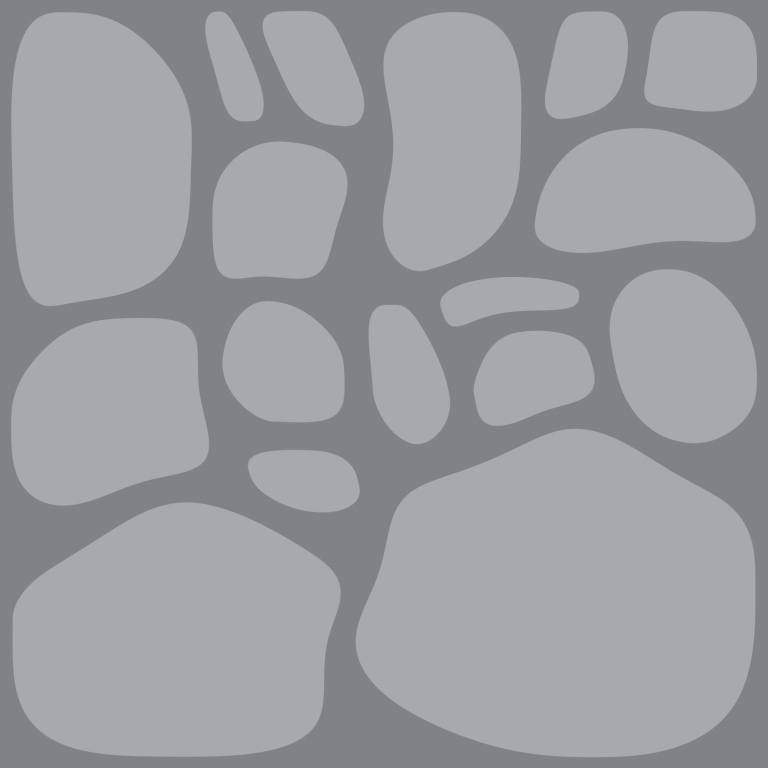
This pattern is drawn by a WebGL 1 fragment shader. Its source:

```glsl
precision highp float;
// Irregular flat paving stones of mixed sizes set in darker mortar.
uniform vec2 u_resolution;

const vec3 MORTAR = vec3(0.502, 0.510, 0.520);
const vec3 STONE = vec3(0.655, 0.662, 0.674);
const float HALF_GAP = 0.015;
const float BEND = 0.021;
const float SMALL_AREA = 0.03;
const float LARGE_AREA = 0.24;
const float PI = 3.14159;

float hash(float n, float salt) {
    return fract(sin(n * 12.989 + salt * 78.233) * 4375.85);
}

float wave(float along, float across) {
    return sin(13.0 * along + 4.0 * across + 1.0)
         + 0.5 * sin(23.0 * along - 9.0 * across);
}

// Two successive shears, fading out at the borders, bend the straight joints.
vec2 bend(vec2 p, float amount) {
    p.x += amount * sin(PI * p.x) * wave(p.y, p.x);
    p.y += amount * sin(PI * p.y) * wave(p.x + 0.37, p.y);
    return p;
}

// Splits the unit square unevenly until p lies in a final cell; returns its id.
float findCell(vec2 p, out vec2 low, out vec2 high) {
    float node = 1.0;
    low = vec2(0.0);
    high = vec2(1.0);
    for (int level = 0; level < 6; level++) {
        vec2 size = high - low;
        float keep = fract(node * 0.2451);
        if (size.x * size.y < max(SMALL_AREA, LARGE_AREA * keep * keep)) break;

        vec2 axis = size.x >= size.y ? vec2(1.0, 0.0) : vec2(0.0, 1.0);
        float ratio = mix(0.36, 0.64, fract(node * 0.618034));
        vec2 cut = low + size * ratio;
        float upper = step(dot(cut, axis), dot(p, axis));
        low = mix(low, cut, axis * upper);
        high = mix(high, cut, axis * (1.0 - upper));
        node = 2.0 * node + upper;
    }
    return node;
}

// Approximate signed distance to a stone whose four quarters round differently.
float stoneDistance(vec2 p, vec2 low, vec2 high, float id) {
    vec2 offset = vec2(hash(id, 1.0), hash(id, 2.0));
    vec2 pivot = mix(low, high, mix(vec2(0.34), vec2(0.66), offset));
    vec2 side = step(pivot, p);
    vec2 extent = mix(pivot - low, high - pivot, side);
    float power = mix(1.8, 4.2, hash(id, 3.0 + side.x + 2.0 * side.y));

    vec2 q = max(abs(p - pivot) / extent, vec2(0.0001));
    float radius = pow(pow(q.x, power) + pow(q.y, power), 1.0 / power);
    vec2 gradient = pow(q / radius, vec2(power - 1.0)) / extent;
    return (radius - 1.0) / length(gradient);
}

void main() {
    vec2 p = gl_FragCoord.xy / u_resolution;
    float pixel = 1.0 / min(u_resolution.x, u_resolution.y);
    p = bend(vec2(1.0 - p.x, p.y), BEND);

    vec2 low, high;
    float id = findCell(p, low, high);
    float dist = stoneDistance(p, low + HALF_GAP, high - HALF_GAP, id);

    float cover = 1.0 - smoothstep(-0.75 * pixel, 0.75 * pixel, dist);
    gl_FragColor = vec4(mix(MORTAR, STONE, cover), 1.0);
}
```
